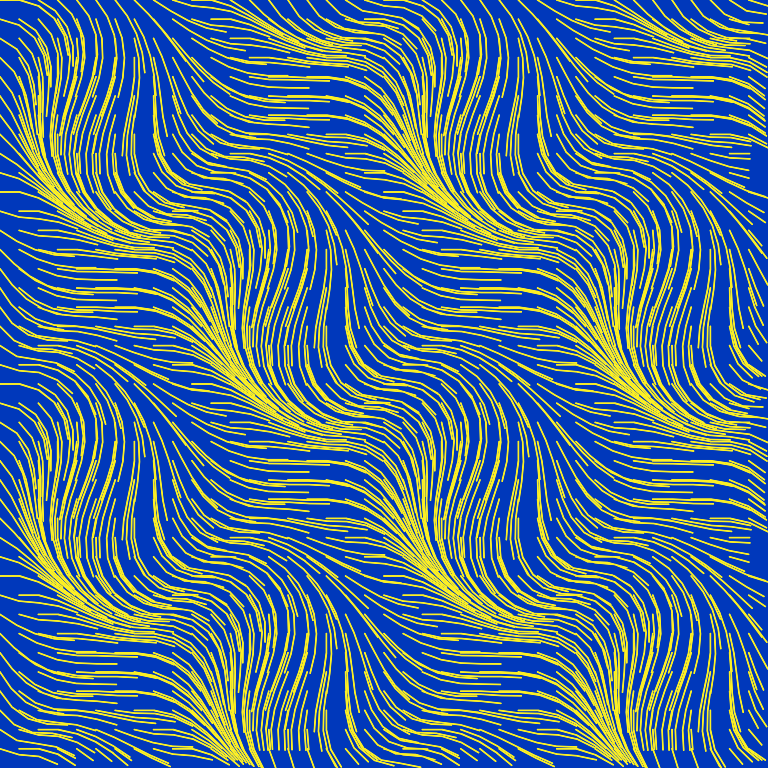
Reproduce this pattern procedurally as a three.js fragment shader.

```glsl
#define GRID 40.0          // stroke starts across and down
#define WAVES 2.0          // field periods across and down
#define TURN 0.97          // radians of turn per unit of field
#define STEPS 4            // straight pieces in a stroke
#define STEP_LENGTH 0.026
#define LINE_WIDTH 0.0023
#define GROUND vec3(0.0, 0.22, 0.735)
#define INK vec3(0.99, 0.94, 0.14)

varying vec2 vUv;

const float TAU = 6.2831853;

// Heading of the flow, folded so that it always runs right or down
vec2 flowDirection(vec2 p) {
  vec2 wave = sin(TAU * WAVES * p);
  float angle = TURN * abs(wave.x + wave.y);
  return vec2(cos(angle), sin(angle));
}

float segmentDistance(vec2 p, vec2 a, vec2 b) {
  vec2 ab = b - a;
  float t = clamp(dot(p - a, ab) / dot(ab, ab), 0.0, 1.0);
  return length(p - a - t * ab);
}

bool isOutside(vec2 p) {
  return any(lessThan(p, vec2(0.0))) || any(greaterThan(p, vec2(1.0)));
}

// Distance to the stroke traced from one grid point, cut at the canvas edge
float strokeDistance(vec2 p, vec2 start) {
  float nearest = 1.0;
  vec2 from = start;
  for (int i = 0; i < STEPS; i++) {
    vec2 to = from + STEP_LENGTH * flowDirection(from);
    if (isOutside(to)) break;
    nearest = min(nearest, segmentDistance(p, from, to));
    from = to;
  }
  return nearest;
}

void main() {
  // Flow space has y pointing down
  vec2 p = vec2(vUv.x, 1.0 - vUv.y);
  vec2 cell = floor(p * GRID);
  float nearest = 1.0;

  // Visit every start whose stroke can reach this point
  for (int j = -5; j <= 1; j++) {
    for (int i = -5; i <= 2; i++) {
      vec2 index = cell + vec2(float(i), float(j));
      if (any(lessThan(index, vec2(0.0))) || any(greaterThanEqual(index, vec2(GRID)))) continue;
      nearest = min(nearest, strokeDistance(p, index / GRID));
    }
  }

  float edge = 0.5 * fwidth(vUv.x);
  float halfWidth = 0.5 * LINE_WIDTH;
  float ink = 1.0 - smoothstep(halfWidth - edge, halfWidth + edge, nearest);
  gl_FragColor = vec4(mix(GROUND, INK, ink), 1.0);
}
```
